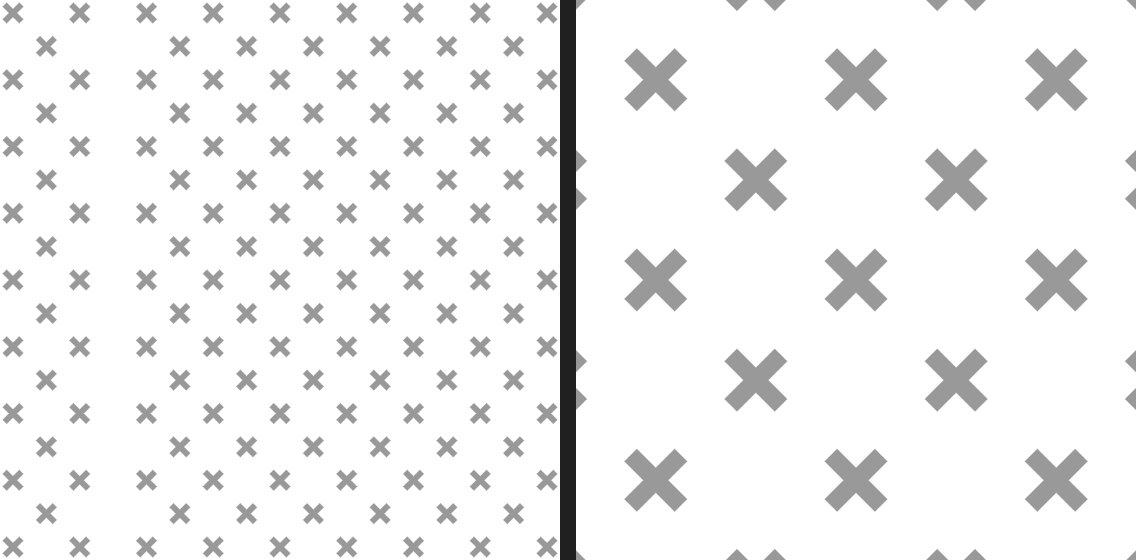
Left, the full canvas; right, a detail of the centre.
Write a Shadertoy shader that draws this pattern.

```glsl
// Staggered grey diagonal crosses on white, with one in-between column left empty.

const vec3 PAPER = vec3(1.0);
const vec3 INK = vec3(0.6);
const float PITCH = 0.1192;            // spacing of each of the two lattices
const float ARM_HALF_LENGTH = 0.0212;
const float ARM_HALF_WIDTH = 0.0053;
const float EMPTY_COLUMN = -3.0;       // skipped column of the shifted lattice
const float EDGE_SOFTNESS = 0.75;      // in pixels

float boxDistance(vec2 p, vec2 halfSize) {
    vec2 d = abs(p) - halfSize;
    return length(max(d, 0.0)) + min(max(d.x, d.y), 0.0);
}

// Two square-ended bars crossing on the diagonals
float crossDistance(vec2 p) {
    vec2 r = vec2(p.x + p.y, p.y - p.x) * inversesqrt(2.0);
    vec2 bar = vec2(ARM_HALF_LENGTH, ARM_HALF_WIDTH);
    return min(boxDistance(r, bar), boxDistance(r, bar.yx));
}

// Distance to the nearest cross of a lattice shifted by a fraction of a cell
float latticeDistance(vec2 p, float shift, out float column) {
    vec2 q = p / PITCH - shift;
    vec2 cell = floor(q + 0.5);
    column = cell.x;
    return crossDistance((q - cell) * PITCH);
}

void mainImage(out vec4 fragColor, in vec2 fragCoord) {
    vec2 p = (fragCoord - 0.5 * iResolution.xy) / iResolution.y;

    // Main lattice, then the half-cell lattice with its gap
    float column;
    float d = latticeDistance(p, 0.0, column);
    float shifted = latticeDistance(p, 0.5, column);
    if (abs(column - EMPTY_COLUMN) > 0.5) d = min(d, shifted);

    float edge = EDGE_SOFTNESS / iResolution.y;
    float ink = 1.0 - smoothstep(-edge, edge, d);
    fragColor = vec4(mix(PAPER, INK, ink), 1.0);
}
```
